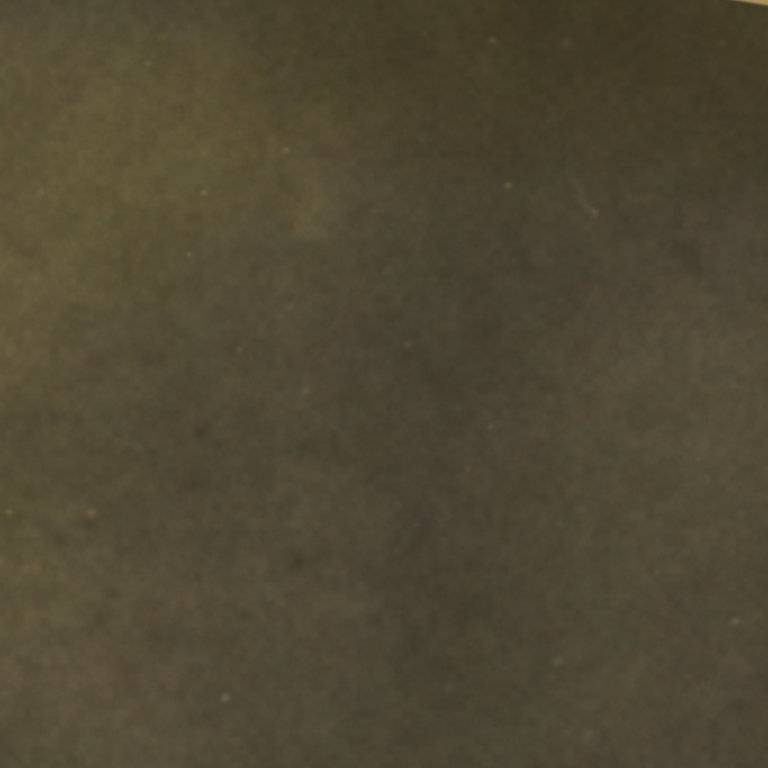
This texture is drawn by a three.js fragment shader. Its source:

```glsl
// Dim, blurred olive-brown surface with soft light patches, smudges and faint specks.
#define OLIVE vec3(0.376, 0.336, 0.220)
#define TAUPE vec3(0.340, 0.306, 0.226)
#define GREY vec3(0.284, 0.257, 0.199)
#define UMBER vec3(0.264, 0.233, 0.150)
#define CREAM vec3(0.66, 0.56, 0.35)
#define CLOUD_AMOUNT 0.20
#define MOTTLE_AMOUNT 0.13
#define GRAIN_AMOUNT 0.17
#define SMUDGE_AMOUNT 0.17
#define SPECK_AMOUNT 0.11
#define SPECK_CELLS 13.0
#define SMUDGE_CELLS 20.0

varying vec2 vUv;

float hash(vec2 p) {
  vec3 q = fract(p.xyx * 0.1031);
  q += dot(q, q.yzx + 33.33);
  return fract((q.x + q.y) * q.z);
}

float noise(vec2 p) {
  vec2 i = floor(p), f = fract(p);
  f = f * f * f * (f * (f * 6.0 - 15.0) + 10.0);
  return mix(mix(hash(i), hash(i + vec2(1, 0)), f.x),
             mix(hash(i + vec2(0, 1)), hash(i + vec2(1, 1)), f.x), f.y);
}

// Layered noise, centred on zero
float fbm(vec2 p) {
  float sum = -0.484, amp = 0.5;
  for (int i = 0; i < 5; i++) {
    sum += amp * noise(p);
    p = mat2(1.6, 1.2, -1.2, 1.6) * p + 7.3;
    amp *= 0.5;
  }
  return sum;
}

// Soft elliptical patch
float glow(vec2 p, vec2 centre, vec2 size) {
  vec2 d = (p - centre) / size;
  return exp(-dot(d, d));
}

// Soft line between two points
float streak(vec2 p, vec2 a, vec2 b, float width) {
  vec2 ab = b - a;
  float t = clamp(dot(p - a, ab) / dot(ab, ab), 0.0, 1.0);
  float d = length(p - a - ab * t) / width;
  return exp(-d * d) * (0.4 + 0.6 * sin(3.1416 * t));
}

// Scattered soft dots, one at most in each cell; x is strength, y is tint
vec2 dots(vec2 p, float cells, float share, float radius, float seed) {
  vec2 g = p * cells, home = floor(g), result = vec2(0.0);
  for (int y = -1; y <= 1; y++) {
    for (int x = -1; x <= 1; x++) {
      vec2 id = home + vec2(x, y), key = id + seed;
      vec2 centre = id + vec2(hash(key), hash(key + 41.7));
      float r = radius * cells * mix(0.6, 1.5, hash(key + 83.1));
      vec2 d = (g - centre) / (r * vec2(1.1, 0.95));
      float chance = hash(key + 57.9);
      float s = step(hash(key + 19.3), share) * mix(0.2, 1.0, chance * chance);
      s *= exp(-dot(d, d));
      result += vec2(s, s * hash(key + 71.3));
    }
  }
  return result;
}

// Broad light and shade
vec3 surface(vec2 p) {
  vec2 q = p + 0.10 * vec2(fbm(p * 3.0), fbm(p * 3.0 + 20.0));
  vec3 col = mix(GREY, TAUPE, glow(q, vec2(0.06, 0.2), vec2(0.33, 0.5)));
  col = mix(col, TAUPE, 0.75 * glow(q, vec2(0.9, 0.46), vec2(0.2, 0.24)));
  col = mix(col, TAUPE, 0.35 * glow(q, vec2(0.85, 0.15), vec2(0.3, 0.25)));
  col = mix(col, UMBER, smoothstep(0.66, 0.95, q.y) * smoothstep(0.05, 0.45, q.x));
  col = mix(col, OLIVE, glow(q, vec2(0.14, 0.79), vec2(0.31, 0.2)));
  return mix(col, OLIVE, 0.7 * glow(q, vec2(0.0, 0.5), vec2(0.15, 0.36)));
}

void main() {
  vec2 p = vUv;
  vec3 col = surface(p);

  // Clouds, mottling and fine grain, with a slight drift of hue
  col *= 1.0 + CLOUD_AMOUNT * fbm(p * 5.0 + 3.0);
  col *= 1.0 + MOTTLE_AMOUNT * fbm(p * 24.0 + 31.0);
  col *= 1.0 + GRAIN_AMOUNT * fbm(p * 85.0 + 9.0);
  col += 0.02 * fbm(p * 9.0 + 57.0) * vec3(0.5, -0.2, 0.6);
  col += 0.03 * fbm(p * 45.0 + 77.0) * vec3(0.6, -0.1, -0.4);

  // Dark smudges, mostly low on the left
  float smudgeArea = glow(p, vec2(0.27, 0.34), vec2(0.32, 0.26));
  col *= 1.0 - SMUDGE_AMOUNT * smudgeArea * dots(p, SMUDGE_CELLS, 0.5, 0.012, 11.0).x;

  // Pale drop and faint streaks
  float drop = glow(p, vec2(0.403, 0.73), vec2(0.028, 0.04));
  drop += 0.7 * glow(p, vec2(0.405, 0.697), vec2(0.018, 0.011));
  col += 0.045 * drop * vec3(1.0, 0.9, 0.5);
  col += 0.03 * streak(p, vec2(0.745, 0.775), vec2(0.77, 0.715), 0.008);
  col *= 1.0 - 0.09 * streak(p, vec2(0.865, 0.71), vec2(0.95, 0.6), 0.017);

  // Small specks, mostly greenish grey, a few warm
  vec2 speck = dots(p, SPECK_CELLS, 0.28, 0.0045, 5.0);
  col += SPECK_AMOUNT * (speck.x * vec3(0.75, 0.85, 0.55) + speck.y * vec3(0.4, -0.1, -0.15));

  // Bright sliver in the upper right corner
  float edge = p.y - 1.0 + 0.16 * (p.x - 0.95);
  col = mix(col, CREAM, smoothstep(-0.002, 0.004, edge));

  gl_FragColor = vec4(col, 1.0);
}
```
